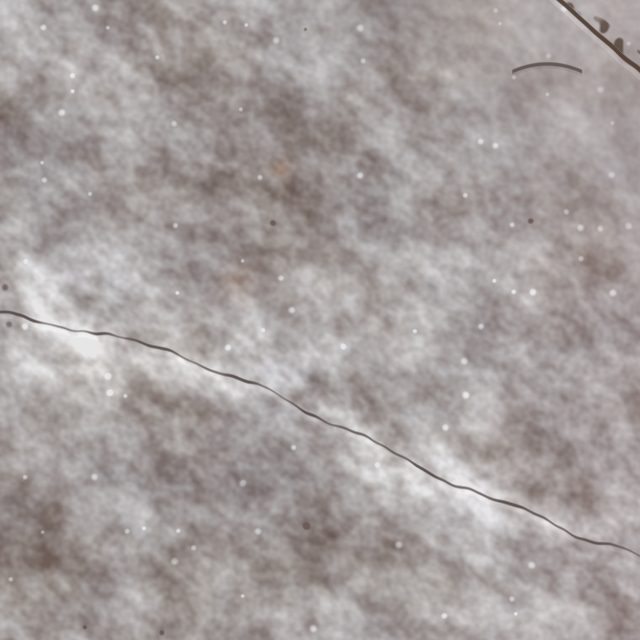
Reproduce this texture procedurally as a three.js fragment shader.

```glsl
// Weathered concrete slab with pale mottling, a wandering crack, a joint and a twig.
varying vec2 vUv;

const vec3 DARK_STONE = vec3(0.53, 0.488, 0.477);
const vec3 MID_STONE = vec3(0.65, 0.628, 0.623);
const vec3 PALE_STONE = vec3(0.86, 0.855, 0.86);
const vec3 CRACK_COLOR = vec3(0.31, 0.27, 0.26);
const vec3 SOIL_COLOR = vec3(0.30, 0.23, 0.19);
const vec3 TWIG_COLOR = vec3(0.36, 0.32, 0.31);
const vec3 RUST_TINT = vec3(0.05, -0.01, -0.05);
const float BASE_TONE = 0.635;
const float CLOUD_CONTRAST = 0.13;
const float MOTTLE_CONTRAST = 0.15;
const float GRAIN_CONTRAST = 0.10;
const float HALO_GAIN = 0.12;
const float CRACK_HALF_WIDTH = 0.0021;
const float TWIG_HALF_WIDTH = 0.0028;
const float EDGE = 0.0016;
const float STREAK_ANGLE = -0.65;
const vec2 JOINT_POINT = vec2(0.875, 1.0);
const vec2 JOINT_NORMAL = vec2(0.661, 0.751);

vec2 hash2(vec2 p) {
  vec3 q = fract(p.xyx * vec3(0.1031, 0.1030, 0.0973));
  q += dot(q, q.yzx + 33.33);
  return fract((q.xx + q.yz) * q.zy);
}

float gradAt(vec2 cell, vec2 offset) {
  float a = 6.2832 * hash2(cell + 71.0).x;
  return dot(vec2(cos(a), sin(a)), offset);
}

float noise(vec2 p) {
  vec2 i = floor(p), f = fract(p);
  vec2 u = f * f * f * (f * (f * 6.0 - 15.0) + 10.0);
  vec2 e = vec2(1.0, 0.0);
  return mix(mix(gradAt(i, f), gradAt(i + e, f - e), u.x),
             mix(gradAt(i + e.yx, f - e.yx), gradAt(i + 1.0, f - 1.0), u.x), u.y);
}

float fbm(vec2 p) {
  float sum = 0.0, amp = 1.0;
  for (int k = 0; k < 4; k++) {
    sum += amp * noise(p);
    p = mat2(1.6, 1.2, -1.2, 1.6) * p + 5.3;
    amp *= 0.55;
  }
  return sum;
}

vec2 rotate(vec2 p, float a) {
  return vec2(cos(a) * p.x + sin(a) * p.y, cos(a) * p.y - sin(a) * p.x);
}

float blob(vec2 p, vec2 center, vec2 size) {
  vec2 q = rotate(p - center, -0.4) / size;
  return exp(-dot(q, q));
}

float line(float d, float halfWidth) {
  return 1.0 - smoothstep(halfWidth - EDGE, halfWidth + EDGE, abs(d));
}

// Scattered soft dots, one candidate per cell
float specks(vec2 p, float cells, float share, float radius) {
  vec2 id = floor(p * cells);
  vec2 h = hash2(id + 17.0);
  vec2 center = (id + 0.3 + 0.4 * hash2(id + 53.0)) / cells;
  float r = radius * (0.6 + 0.6 * h.y);
  return step(h.x, share) * (1.0 - smoothstep(0.2 * r, r, length(p - center)));
}

float crackHeight(float x) {
  float sweep = 0.51 - 0.385 * x + 0.033 * sin(3.1416 * x) + 0.013 * sin(6.2832 * x);
  return sweep + 0.022 * noise(vec2(x * 8.0, 3.7)) + 0.006 * noise(vec2(x * 32.0, 9.2));
}

void main() {
  vec2 p = vUv;
  vec2 s = rotate(p, STREAK_ANGLE) * vec2(0.75, 1.1);
  float crack = 0.92 * (p.y - crackHeight(p.x));
  float joint = dot(p - JOINT_POINT, JOINT_NORMAL) + 0.004 * noise(p * 22.0);
  float rough = mix(0.5, 1.0, smoothstep(0.02, 0.4, -joint));

  // Mottled tone from broad clouds down to fine grain
  float cloud = fbm(s * 4.5 + 2.0);
  float mottle = fbm(s * 15.0 + 11.0);
  float grain = noise(s * 52.0) + 0.55 * noise(p * 95.0 + 4.0);
  float tone = BASE_TONE + rough * (CLOUD_CONTRAST * cloud
    + MOTTLE_CONTRAST * mottle + GRAIN_CONTRAST * grain);

  // Pale bloom beside the crack and worn light and dark areas
  float reach = mix(0.105, 0.065, p.x) * (1.0 + 0.5 * cloud);
  float halo = exp(-crack * crack / (reach * reach));
  tone += HALO_GAIN * halo * mix(1.1, 0.75, p.x) * (1.0 + 0.9 * mottle);
  tone += 0.09 * blob(p, vec2(0.05, 0.92), vec2(0.22, 0.09));
  tone += 0.06 * blob(p, vec2(0.35, 0.95), vec2(0.20, 0.07));
  tone += 0.04 * blob(p, vec2(0.95, 0.95), vec2(0.20, 0.15));
  tone += 0.05 * blob(p, vec2(0.78, 0.42), vec2(0.16, 0.12));
  tone -= 0.05 * blob(p, vec2(0.40, 0.72), vec2(0.32, 0.13));
  tone -= 0.07 * blob(p, vec2(0.33, 0.24), vec2(0.22, 0.08));
  tone -= 0.08 * blob(p, vec2(0.03, 0.14), vec2(0.17, 0.12));
  tone += 0.20 * rough * specks(p, 38.0, 0.06, 0.007);
  tone -= 0.20 * specks(p + 0.37, 17.0, 0.035, 0.007);

  vec3 color = tone < MID_STONE.r
    ? mix(DARK_STONE, MID_STONE, max((tone - 0.53) / 0.12, -0.9))
    : mix(MID_STONE, PALE_STONE, min((tone - 0.65) / 0.21, 1.2));

  // Warm, pink and rusty tints
  color += vec3(0.008, -0.003, 0.002) * smoothstep(0.6, 1.0, p.x);
  color += vec3(0.012, 0.004, -0.014) * (noise(p * 6.0 + 8.0) + 0.5 * noise(p * 30.0));
  color += RUST_TINT * (blob(p, vec2(0.44, 0.735), vec2(0.014))
    + 0.6 * blob(p, vec2(0.37, 0.56), vec2(0.03)));

  // Crack, with pressure varying along its length
  float pressure = 0.85 + 0.5 * noise(vec2(p.x * 24.0, 1.5));
  color += 0.035 * line(crack + 0.006, 0.003);
  color = mix(color, CRACK_COLOR, 0.88 * min(pressure, 1.0) * line(crack, CRACK_HALF_WIDTH * pressure));

  // Soil-filled joint and crumbs along its far side
  float crumbs = smoothstep(0.05, 0.35, noise(p * 45.0 + 3.0)) * line(joint - 0.013, 0.010);
  color += 0.06 * line(joint + 0.008, 0.004);
  color = mix(color, SOIL_COLOR, max(0.9 * line(joint, 0.0035), 0.75 * crumbs));

  // Bent twig with a slim shadow
  vec2 t = p - vec2(0.855, 0.9);
  float bend = t.y + 4.0 * t.x * t.x;
  float span = 1.0 - smoothstep(0.053, 0.056, abs(t.x));
  color = mix(color, TWIG_COLOR, 0.9 * span * line(bend, TWIG_HALF_WIDTH));
  color -= 0.05 * span * line(bend + 0.005, 0.002);

  gl_FragColor = vec4(clamp(color, 0.0, 1.0), 1.0);
}
```
